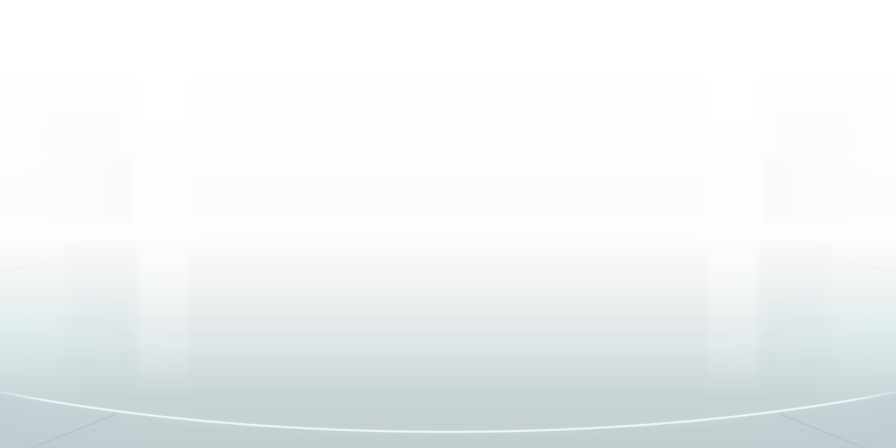
Reproduce this background procedurally as a Shadertoy shader.

```glsl
// A bright empty studio: a white wall fades into a glossy grey-teal floor.
// The floor is a vertical colour ramp with mirrored pillar reflections,
// crossed by a thin shining arc and faint seams. Units: canvas heights.

#define HORIZON 0.487
#define ARC_BOTTOM 0.036
#define ARC_WIDTH 0.0024
#define PILLAR_INNER 0.58
#define PILLAR_OUTER 0.69
#define STREAK_AMOUNT 0.005
#define STREAK_ROWS 150.0

const vec3 WHITE = vec3(1.0);
const vec3 WALL_LOW = vec3(0.988, 0.990, 0.990);
const vec3 FLOOR_FAR = vec3(0.990, 0.993, 0.993);
const vec3 FLOOR_PALE = vec3(0.950, 0.957, 0.957);
const vec3 FLOOR_MID = vec3(0.862, 0.893, 0.896);
const vec3 FLOOR_NEAR = vec3(0.783, 0.830, 0.833);
const vec3 FLOOR_FRONT = vec3(0.757, 0.806, 0.815);
const vec3 ARC_LIGHT = vec3(0.940, 0.982, 0.975);
const vec3 SEAM = vec3(0.690, 0.745, 0.790);

float hash(float n) {
    n = fract(n * 0.1031);
    n *= n + 33.33;
    return fract(n * (n + n));
}

// One-dimensional value noise
float noise(float x) {
    float cell = floor(x);
    return mix(hash(cell), hash(cell + 1.0), smoothstep(0.0, 1.0, x - cell));
}

float segmentDistance(vec2 p, vec2 a, vec2 b) {
    vec2 ab = b - a;
    return length(p - a - ab * clamp(dot(p - a, ab) / dot(ab, ab), 0.0, 1.0));
}

// Antialiased line of the given half width
float stroke(float dist, float halfWidth, float pixel) {
    return 1.0 - smoothstep(halfWidth - pixel, halfWidth + pixel, abs(dist));
}

float band(float x, float lo, float hi, float soft) {
    return smoothstep(lo - soft, lo + soft, x) - smoothstep(hi - soft, hi + soft, x);
}

float ramp(float y, float from, float to) {
    return clamp((y - from) / (to - from), 0.0, 1.0);
}

vec3 wallColor(float side, float y) {
    vec3 color = mix(WHITE, WALL_LOW, smoothstep(0.92, 0.58, y));
    // Shaded side panels and their upper seam
    float panel = band(y, 0.49, 0.65, 0.012) * band(side, 0.705, 0.95, 0.004);
    color -= vec3(0.012, 0.009, 0.007) * panel * smoothstep(0.95, 0.70, side);
    color -= 0.005 * band(y, 0.653, 0.80, 0.008) * band(side, 0.73, 0.90, 0.01);
    color += 0.004 * band(side, PILLAR_INNER, PILLAR_OUTER, 0.006);
    color += 0.004 * band(y, 0.652, 0.658, 0.002);
    // Soft glow where the wall meets the floor
    return mix(color, WHITE, 0.6 * smoothstep(0.035, 0.0, abs(y - HORIZON)));
}

vec3 floorColor(float side, float y) {
    vec3 color = mix(FLOOR_FAR, FLOOR_PALE, ramp(y, HORIZON, 0.375));
    color = mix(color, FLOOR_MID, ramp(y, 0.375, 0.22));
    color = mix(color, FLOOR_NEAR, ramp(y, 0.22, 0.11));
    color = mix(color, FLOOR_FRONT, ramp(y, 0.11, 0.0));
    // Teal tint toward the sides
    float tint = smoothstep(0.55, 1.0, side) * band(y, 0.10, 0.34, 0.08);
    color += vec3(-0.010, 0.012, 0.010) * tint;
    // Pale pillar reflections beside a darker strip
    float depth = smoothstep(0.10, 0.22, y) * smoothstep(HORIZON, 0.40, y);
    color += 0.016 * depth * band(side, PILLAR_INNER, PILLAR_OUTER, 0.012);
    color -= vec3(0.012, 0.009, 0.008) * depth * band(side, 0.70, 0.85, 0.02);
    // Fine horizontal streaks
    float streak = noise(y * STREAK_ROWS) - 0.5;
    return color + STREAK_AMOUNT * streak * smoothstep(HORIZON, 0.25, y);
}

void mainImage(out vec4 fragColor, in vec2 fragCoord) {
    float pixel = 1.0 / iResolution.y;
    vec2 p = fragCoord * pixel;
    float side = abs(p.x - 0.5 * iResolution.x * pixel);
    vec2 q = vec2(side, p.y);

    // Wall and floor, joined by a slightly curved horizon
    float edge = HORIZON - 0.022 * side * side;
    float onFloor = smoothstep(edge + 0.012, edge - 0.022, p.y);
    vec3 color = mix(wallColor(side, p.y), floorColor(side, p.y), onFloor);

    // Arc height and its slope-corrected distance
    float s2 = side * side;
    float arcY = ARC_BOTTOM + 0.080 * s2 + 0.009 * s2 * s2;
    float slope = side * (0.160 + 0.036 * s2);
    float arcDist = (p.y - arcY) / sqrt(1.0 + slope * slope);

    // Cooler front corners, outside the arc
    float outside = smoothstep(pixel, -pixel, arcDist);
    color += vec3(-0.008, -0.008, 0.010) * outside * smoothstep(0.6, 1.0, side);

    // Floor seams in front and far back
    float frontSeam = segmentDistance(q, vec2(0.74, 0.076), vec2(0.935, -0.002));
    color = mix(color, SEAM, 0.65 * stroke(frontSeam, 0.0018, pixel));
    float backSeam = segmentDistance(q, vec2(0.89, 0.416), vec2(1.01, 0.391));
    color = mix(color, SEAM, 0.10 * stroke(backSeam, 0.0015, pixel));

    // Shining arc with a faint halo, fading at its ends
    float arcFade = 1.0 - 0.65 * smoothstep(0.88, 1.0, side);
    float halo = 0.12 * exp(-abs(arcDist) / 0.007);
    float arc = max(halo, 0.95 * stroke(arcDist, ARC_WIDTH, pixel));
    color = mix(color, ARC_LIGHT, arc * arcFade);

    fragColor = vec4(clamp(color, 0.0, 1.0), 1.0);
}
```
